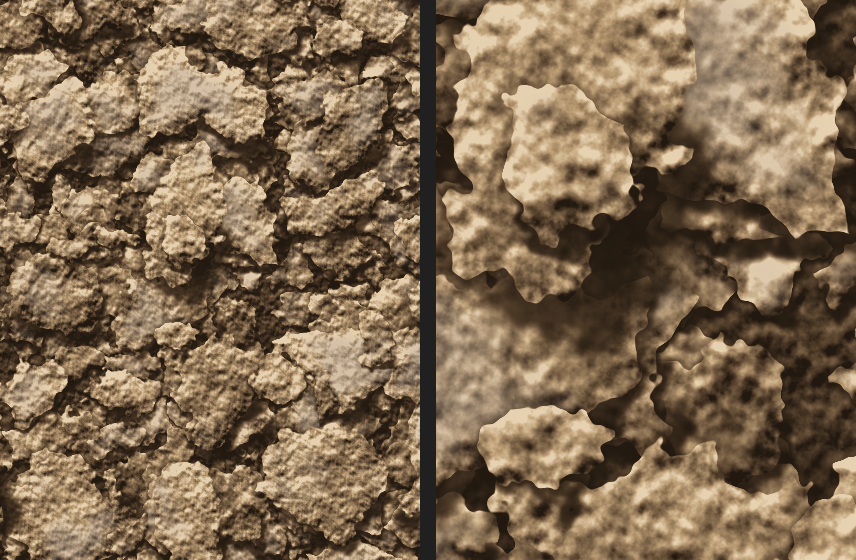
Left, the full canvas; right, a detail of the centre.
Give the GLSL for this texture, as a Shadertoy shader.

```glsl
#define LAYERS 7
#define SIDES 7
#define SMALLEST 0.07
#define GROWTH 1.36
#define SHADOW_LENGTH 0.13
#define SHADOW_TONE 0.22
#define BEVEL 0.16
#define EDGE_WARP 0.55
#define GRAIN_FREQ 105.0
#define GRAIN_CONTRAST 1.0
#define LUMP_CONTRAST 1.1
#define LIGHT_DIR vec2(-0.35, 0.94)

const float TAU = 6.2831853;

float hash(vec2 p) {
    vec3 q = fract(p.xyx * 0.1031);
    q += dot(q, q.yzx + 33.33);
    return fract((q.x + q.y) * q.z);
}

float noise(vec2 p) {
    vec2 i = floor(p), f = fract(p);
    f = f * f * (3.0 - 2.0 * f);
    return mix(mix(hash(i), hash(i + vec2(1, 0)), f.x),
               mix(hash(i + vec2(0, 1)), hash(i + vec2(1, 1)), f.x), f.y);
}

float fbm(vec2 p) {
    float sum = 0.0, amp = 0.533;
    for (int i = 0; i < 4; i++) {
        sum += amp * noise(p);
        p = mat2(1.6, 1.2, -1.2, 1.6) * p + 7.3;
        amp *= 0.5;
    }
    return sum;
}

// Slope of the noise relief towards the light
float relief(vec2 p, float reach) {
    return fbm(p) - fbm(p + LIGHT_DIR * reach);
}

// Random polygon distances: x at the point, y shifted towards the light
vec2 chunkDistance(vec2 q, vec2 id) {
    vec2 d = vec2(-1.0);
    float turn = TAU * hash(id + 3.1);
    float stretch = mix(0.0, 0.14, hash(id + 8.7));
    for (int k = 0; k < SIDES; k++) {
        vec2 side = id + float(k) * 5.37;
        float a = (float(k) + 0.7 * hash(side)) * TAU / float(SIDES);
        float radius = mix(0.29, 0.50, hash(side + 41.0)) + stretch * cos(2.0 * a);
        vec2 normal = vec2(cos(a + turn), sin(a + turn));
        float plane = dot(q, normal) - radius;
        d = max(d, vec2(plane, plane + SHADOW_LENGTH * dot(LIGHT_DIR, normal)));
    }
    return d;
}

// Soil colours from deep shadow to sunlit crumbs
vec3 soilRamp(float tone) {
    float t = clamp(tone, 0.0, 1.0) * 4.0;
    vec3 c = mix(vec3(0.13, 0.095, 0.06), vec3(0.33, 0.25, 0.17), clamp(t, 0.0, 1.0));
    c = mix(c, vec3(0.53, 0.43, 0.31), clamp(t - 1.0, 0.0, 1.0));
    c = mix(c, vec3(0.74, 0.62, 0.46), clamp(t - 2.0, 0.0, 1.0));
    return mix(c, vec3(0.90, 0.82, 0.69), clamp(t - 3.0, 0.0, 1.0));
}

void mainImage(out vec4 fragColor, in vec2 fragCoord) {
    vec2 p = fragCoord / iResolution.y;
    float grain = GRAIN_CONTRAST * relief(p * GRAIN_FREQ, 0.6);
    float crumbs = noise(p * 85.0) - 0.5 + 0.5 * (noise(p * 190.0) - 0.5);

    // Dark loose soil at the bottom
    float tone = 0.2 + 0.8 * grain + 0.5 * (fbm(p * 14.0) - 0.5);
    float chalk = 0.0;

    // Stack chunks from small clumps to wide plates, then a few crumbs on top
    for (int n = 0; n < LAYERS; n++) {
        bool isTop = n == LAYERS - 1;
        float level = isTop ? 0.1 : float(n) / float(LAYERS - 2);
        float size = isTop ? 0.09 : SMALLEST * pow(GROWTH, float(n));
        float presence = isTop ? 0.13 : mix(0.95, 0.55, level);
        vec2 seed = vec2(17.0, 29.0) * float(n + 1);
        vec2 g = p / size + seed;
        vec2 cell = floor(g);
        float pixel = 1.0 / (iResolution.y * size);

        vec2 warp = EDGE_WARP * (vec2(fbm(g * 2.3), fbm(g * 2.3 + 50.0)) - 0.5);
        float rough = 0.009 * crumbs / size;
        float lumps = LUMP_CONTRAST * relief(p * mix(36.0, 22.0, level) + seed, 0.45);
        float patches = smoothstep(0.48, 0.66, fbm(p * 8.0 + seed));

        for (int j = -1; j <= 1; j++)
        for (int i = -1; i <= 1; i++) {
            vec2 id = cell + vec2(i, j);
            if (hash(id + 71.0) > presence) continue;
            vec2 jitter = 0.5 + 0.45 * (vec2(hash(id + 11.0), hash(id + 23.0)) - 0.5);
            vec2 d = chunkDistance(g - id - jitter + warp, id) + rough;

            // Directional and contact shadows
            float sunlight = smoothstep(-0.06, 0.04, d.y);
            float contact = smoothstep(-0.02, 0.12, d.x);
            tone *= mix(SHADOW_TONE, 1.0, sunlight) * mix(0.6, 1.0, contact);
            chalk *= sunlight;

            // Flat face, rounded crumbly rim
            float rim = smoothstep(-BEVEL, 0.0, d.x);
            float slope = (d.y - d.x) / SHADOW_LENGTH;
            float face = mix(0.53, 0.64, level) + 0.32 * (hash(id + 97.0) - 0.5);
            float dust = patches * (1.0 - rim) * mix(0.35, 0.85, level);
            float lit = face + slope * mix(0.06, 0.26, rim) + lumps * mix(1.4, 0.8, level)
                      + grain * (1.0 + 0.4 * rim) + 0.12 * crumbs + 0.1 * dust;

            float mask = 1.0 - smoothstep(-pixel, pixel, d.x);
            tone = mix(tone, lit, mask);
            chalk = mix(chalk, dust, mask);
        }
    }

    // Pale grey crust dust over the soil colour
    vec3 dustColor = vec3(0.69, 0.62, 0.55) * mix(0.55, 1.15, clamp(tone, 0.0, 1.0));
    vec3 color = mix(soilRamp(tone), dustColor, 0.8 * chalk);
    fragColor = vec4(color, 1.0);
}
```
